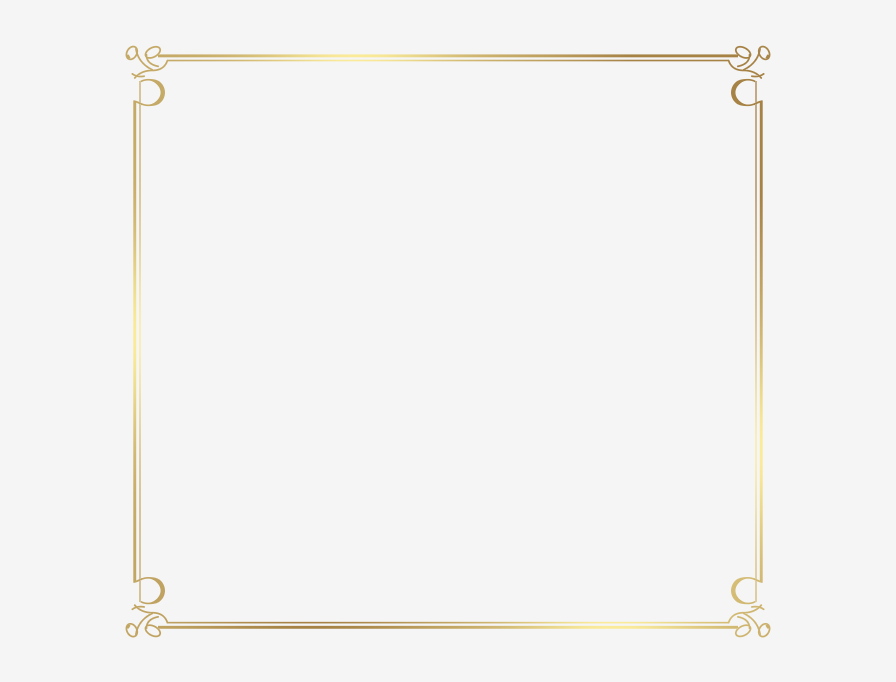
Give the GLSL for this background, as a WebGL 1 fragment shader.

```glsl
precision highp float;
uniform vec2 u_resolution;

#define CANVAS vec2(768.0, 586.0)
#define FRAME_CENTER vec2(384.0, 292.5)
#define FRAME_HALF vec2(268.5, 245.5)
#define PAPER vec3(0.961)
#define GOLD vec3(0.77, 0.66, 0.40)
#define SHINE vec3(0.98, 0.92, 0.60)
#define BRONZE vec3(0.62, 0.47, 0.24)
#define SHINE_SPREAD 85.0
#define BRONZE_SPREAD 95.0
#define CURVE_STEPS 10

float pixelSize;

// Share of a pixel covered by a stroke of the given half width
float stroke(float dist, float halfWidth) {
  vec2 edges = (vec2(halfWidth, -halfWidth) - dist) / pixelSize + 0.5;
  edges = clamp(edges, 0.0, 1.0);
  return edges.x - edges.y;
}

float segmentDistance(vec2 p, vec2 a, vec2 b) {
  vec2 ab = b - a;
  return length(p - a - ab * clamp(dot(p - a, ab) / dot(ab, ab), 0.0, 1.0));
}

// Distance to a quadratic curve, sampled as short segments
float curveDistance(vec2 p, vec2 a, vec2 control, vec2 b) {
  float nearest = 1e4;
  vec2 previous = a;
  for (int i = 1; i <= CURVE_STEPS; i++) {
    float t = float(i) / float(CURVE_STEPS);
    vec2 point = mix(mix(a, control, t), mix(control, b, t), t);
    nearest = min(nearest, segmentDistance(p, previous, point));
    previous = point;
  }
  return nearest;
}

float ellipseDistance(vec2 p, vec2 radii) {
  float k = length(p / radii);
  return abs(k * (k - 1.0) / max(length(p / (radii * radii)), 1e-3));
}

vec2 rotate(vec2 p, float angle) {
  float c = cos(angle), s = sin(angle);
  return vec2(c * p.x + s * p.y, c * p.y - s * p.x);
}

// Double rails; c measures inward from the frame corner
float rails(vec2 c) {
  float topOuter = stroke(abs(c.y), 1.25) * step(20.0, c.x);
  float topInner = stroke(abs(c.y - 4.0), 0.7) * step(28.0, c.x);
  float sideOuter = stroke(abs(c.x), 1.25) * step(39.0, c.y);
  float sideInner = stroke(abs(c.x - 4.5), 0.55) * step(22.0, c.y);
  return max(max(topOuter, topInner), max(sideOuter, sideInner));
}

float cornerOrnament(vec2 c) {
  // Two tilted loops
  float ink = stroke(ellipseDistance(rotate(c - vec2(-2.5, -2.5), 0.5), vec2(4.2, 5.8)), 0.75);
  ink = max(ink, stroke(ellipseDistance(rotate(c - vec2(15.5, -3.0), -0.5), vec2(6.8, 4.0)), 0.75));
  ink = max(ink, stroke(segmentDistance(c, vec2(-6.0, 0.0), vec2(-5.0, 1.5)), 1.2));

  // Stems and sweeping arms
  float stems = curveDistance(c, vec2(1.0, -6.0), vec2(3.0, 6.0), vec2(15.0, 12.0));
  stems = min(stems, curveDistance(c, vec2(10.0, -1.0), vec2(10.0, 7.0), vec2(20.0, 9.0)));
  stems = min(stems, curveDistance(c, vec2(28.0, 4.0), vec2(25.0, 13.0), vec2(14.0, 12.5)));
  stems = min(stems, curveDistance(c, vec2(14.0, 12.5), vec2(5.0, 13.0), vec2(0.0, 19.0)));
  stems = min(stems, curveDistance(c, vec2(-2.0, 15.5), vec2(2.0, 18.5), vec2(8.0, 17.5)));
  ink = max(ink, stroke(stems, 0.75));

  // Open bowl, heavier toward the inside
  float weight = mix(0.7, 1.9, smoothstep(12.0, 23.0, c.x));
  float bowl = stroke(ellipseDistance(c - vec2(11.5, 31.5), vec2(12.5, 11.0)), weight);
  ink = max(ink, bowl * smoothstep(4.0, 5.5, c.x));
  float tail = curveDistance(c, vec2(6.0, 41.5), vec2(2.0, 39.5), vec2(-0.5, 39.0));
  return max(ink, stroke(tail, 0.8));
}

float glow(vec2 p, vec2 center, float spread) {
  vec2 d = (p - center) / spread;
  return exp(-dot(d, d));
}

// Metal sheen varies along the four sides
vec3 metal(vec2 p) {
  float dark = glow(p, vec2(575.0, 538.0), BRONZE_SPREAD) + glow(p, vec2(652.0, 450.0), BRONZE_SPREAD)
             + glow(p, vec2(265.0, 47.0), BRONZE_SPREAD);
  float bright = glow(p, vec2(305.0, 538.0), SHINE_SPREAD) + glow(p, vec2(116.0, 296.0), SHINE_SPREAD)
               + glow(p, vec2(525.0, 47.0), SHINE_SPREAD) + glow(p, vec2(652.0, 201.0), SHINE_SPREAD);
  return mix(mix(GOLD, BRONZE, min(dark, 1.0) * 0.8), SHINE, min(bright, 1.0));
}

void main() {
  vec2 p = gl_FragCoord.xy / u_resolution * CANVAS;
  pixelSize = CANVAS.y / u_resolution.y;
  vec2 corner = FRAME_HALF - abs(p - FRAME_CENTER);
  float ink = max(rails(corner), cornerOrnament(corner));
  gl_FragColor = vec4(mix(PAPER, metal(p), ink), 1.0);
}
```
